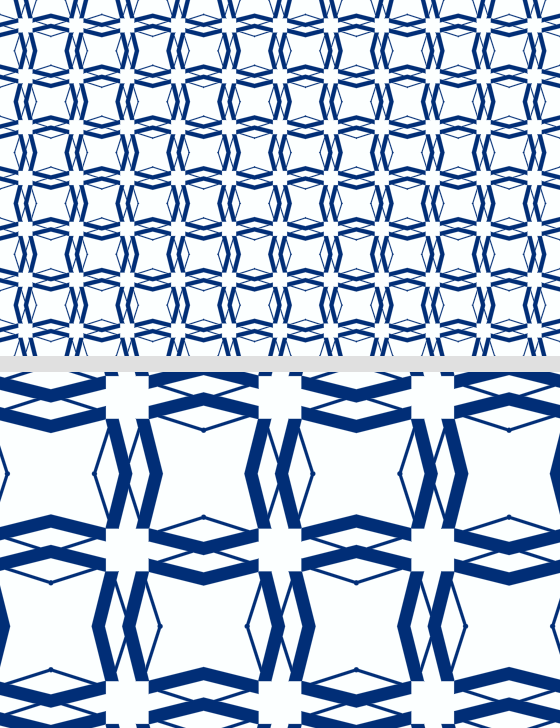
Top, the full canvas; bottom, a detail of the centre.
This pattern is drawn by a WebGL 1 fragment shader. Its source:

```glsl
precision highp float;
// Lattice of paired rhombi, one side bold and one side fine, flipped in a checkerboard.

uniform vec2 u_resolution;

const vec2 REPEATS = vec2(11.0, 7.0);
const vec3 PAPER = vec3(0.99, 1.0, 1.0);
const vec3 INK = vec3(0.005, 0.18, 0.465);

// Lengths are fractions of one repeat.
const float HALF_LENGTH = 0.36;   // rhombus centre to its cut end
const float PAIR_OFFSET = 0.10;   // rhombus centre to the axis of the pair
const float BOLD_REACH = 0.09;    // rhombus centre to the bold apex
const float FINE_REACH = 0.115;   // rhombus centre to the fine apex
const float BOLD_WIDTH = 0.085;
const float FINE_WIDTH = 0.021;
const float DOT_RADIUS = 0.017;

// Mitred chevron with its apex at x = reach and flat cut ends.
float chevron(vec2 p, float reach, float width) {
  float y = abs(p.y);
  vec2 normal = normalize(vec2(HALF_LENGTH, reach));
  float band = abs(dot(vec2(p.x - reach, y), normal)) - 0.5 * width;
  return max(band, y - HALF_LENGTH);
}

// Rhombus outline, bold towards +x and fine towards -x, dotted at its tips.
float rhombus(vec2 p) {
  float bold = chevron(p, BOLD_REACH, BOLD_WIDTH);
  float fine = chevron(p, -FINE_REACH, FINE_WIDTH);
  float dots = length(vec2(abs(p.x) - FINE_REACH, p.y)) - DOT_RADIUS;
  return min(min(bold, fine), dots);
}

// Two rhombi side by side, touching at their inner tips.
float rhombusPair(vec2 p) {
  vec2 offset = vec2(PAIR_OFFSET, 0.0);
  return min(rhombus(p - offset), rhombus(p + offset));
}

// +1 on odd squares of the checkerboard, -1 on even ones.
float checkerSign(vec2 id) {
  return 2.0 * mod(id.x + id.y, 2.0) - 1.0;
}

// Upright pairs sit between nodes stacked vertically.
float uprightPairs(vec2 p) {
  vec2 id = floor(p + vec2(0.0, 0.5));
  vec2 local = p - id - vec2(0.5, 0.0);
  local.x *= -checkerSign(id);
  return rhombusPair(local);
}

// Level pairs sit between nodes side by side.
float levelPairs(vec2 p) {
  vec2 id = floor(p + vec2(0.5, 0.0));
  vec2 local = p - id - vec2(0.0, 0.5);
  local.y *= checkerSign(id);
  return rhombusPair(local.yx);
}

void main() {
  vec2 grid = gl_FragCoord.xy / u_resolution * REPEATS;
  float pixel = REPEATS.y / u_resolution.y;

  float dist = min(uprightPairs(grid), levelPairs(grid));
  float coverage = smoothstep(0.75 * pixel, -0.75 * pixel, dist);
  gl_FragColor = vec4(mix(PAPER, INK, coverage), 1.0);
}
```
